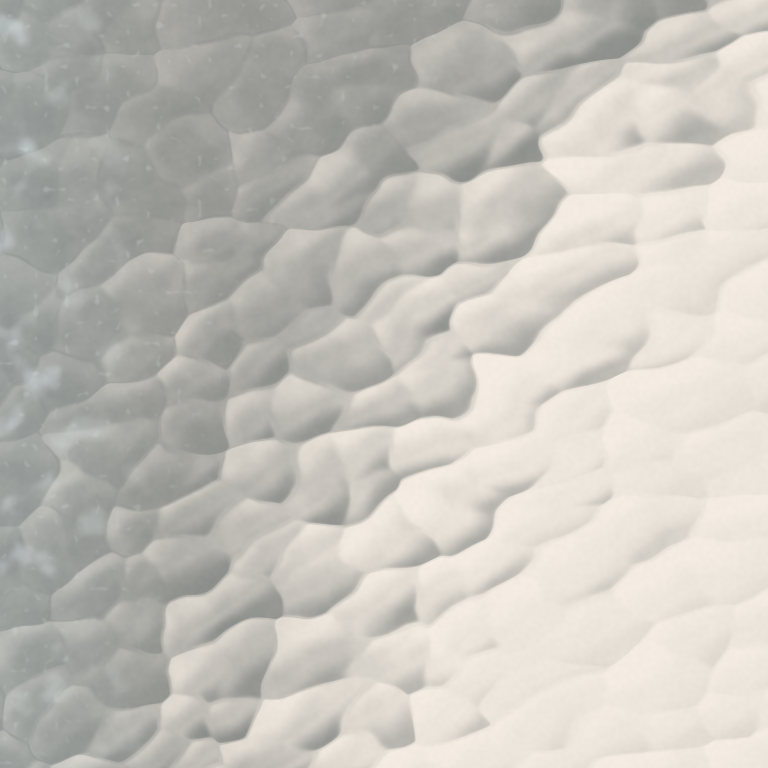
Give the GLSL for this texture, as a Shadertoy shader.

```glsl
// Pebbled, leathery plaster relief: soft cellular domes under raking light.
// A smooth Voronoi field gives each dome's slope; a curved light falloff
// runs from cool grey shade at the left to warm cream at the lower right.

const vec3 SHADE_GREY = vec3(0.555, 0.563, 0.550);
const vec3 WARM_CREAM = vec3(0.945, 0.915, 0.875);
const vec3 COOL_GLINT = vec3(0.800, 0.820, 0.815);
const vec2 LIGHT_DIR = vec2(-0.58, 0.81);

vec2 hash2(vec2 c) {
    vec3 q = fract(c.xyx * vec3(0.1031, 0.1030, 0.0973));
    q += dot(q, q.yzx + 33.33);
    return fract((q.xx + q.yz) * q.zy);
}

// Gradient noise, roughly -0.7 to 0.7
float corner(vec2 cell, vec2 offset) {
    float angle = 6.2832 * hash2(cell).x;
    return dot(vec2(cos(angle), sin(angle)), offset);
}

float gradientNoise(vec2 p) {
    vec2 i = floor(p), f = fract(p);
    vec2 u = f * f * f * (f * (f * 6.0 - 15.0) + 10.0);
    vec2 e = vec2(1.0, 0.0);
    float low = mix(corner(i, f), corner(i + e.xy, f - e.xy), u.x);
    float high = mix(corner(i + e.yx, f - e.yx), corner(i + e.xx, f - e.xx), u.x);
    return mix(low, high, u.y);
}

// Smooth Voronoi: xy = offset from the dome centre, z = random dome value
vec3 domes(vec2 p, float crispness) {
    vec2 base = floor(p);
    vec3 sum = vec3(0.0);
    float total = 0.0;
    for (int y = -2; y <= 2; y++) {
        for (int x = -2; x <= 2; x++) {
            vec2 cell = base + vec2(x, y);
            vec2 offset = p - cell - 0.1 - 0.8 * hash2(cell);
            vec2 traits = hash2(cell + 71.0);
            float weight = exp(-crispness * (dot(offset, offset) - 0.28 * traits.x));
            sum += weight * vec3(offset, traits.y);
            total += weight;
        }
    }
    return sum / total;
}

// Bends and stretches the canvas into slightly rising rows of domes
vec2 domeSpace(vec2 p) {
    vec2 q = vec2(14.5 * p.x - 2.8 * p.x * p.x, 16.5 * (p.y - 0.17 * p.x));
    vec2 broad = vec2(gradientNoise(q * 0.55), gradientNoise(q * 0.55 + 40.0));
    vec2 fine = vec2(gradientNoise(q * 1.7 + 9.0), gradientNoise(q * 1.7 + 63.0));
    return q + 0.55 * broad + 0.13 * fine;
}

// Signed distance across the curved edge of the lit area
float litSide(vec2 p) {
    return p.x - (0.14 + 0.28 * p.y + 0.35 * pow(p.y, 5.0));
}

void mainImage(out vec4 fragColor, in vec2 fragCoord) {
    vec2 p = fragCoord / iResolution.xy;

    // Relief: pale upper left faces, dark lower right crescents
    vec3 dome = domes(domeSpace(p), 19.0);
    float facing = dot(dome.xy, LIGHT_DIR);
    float bright = smoothstep(0.0, 0.55, facing);
    float crescent = smoothstep(0.08, 0.62, -facing) * (0.55 + 0.75 * dome.z);
    float rim = smoothstep(0.25, 0.65, length(dome.xy));
    float ripple = gradientNoise(p * 24.0) + 0.5 * gradientNoise(p * 55.0 + 17.0);

    // Broad light, strongest relief along its edge
    float side = litSide(p) + 0.06 * gradientNoise(p * 4.0);
    float lightAmount = side + 0.15 * bright - 0.26 * crescent
        + 0.09 * (dome.z - 0.5) + 0.035 * ripple;
    float lit = smoothstep(-0.15, 0.48, lightAmount);
    float shaded = 1.0 - smoothstep(-0.15, 0.12, side);

    float tone = 0.14 + 0.82 * lit;
    tone += 0.07 * bright - 0.13 * crescent + 0.025 * ripple;
    tone += shaded * (0.10 * rim + 0.10 * (dome.z - 0.5) + 0.05 * ripple);
    vec3 color = mix(SHADE_GREY, WARM_CREAM, clamp(tone, -0.08, 1.03));

    // Cool glassy blotches and small sparkles on the shaded side
    float leftBand = 1.0 - smoothstep(0.0, 0.24, p.x);
    float blotch = smoothstep(0.12, 0.6, gradientNoise(p * 17.0 + 5.0) + 0.35 * ripple);
    float sparkle = smoothstep(0.30, 0.60, gradientNoise(p * 75.0 + 31.0));
    float glint = 0.75 * blotch * leftBand + 0.30 * sparkle * shaded;
    color = mix(color, COOL_GLINT, clamp(glint, 0.0, 0.85));
    color += leftBand * vec3(-0.012, 0.004, 0.012);

    // Faint surface grain
    color += 0.012 * gradientNoise(p * 130.0);
    fragColor = vec4(color, 1.0);
}
```
